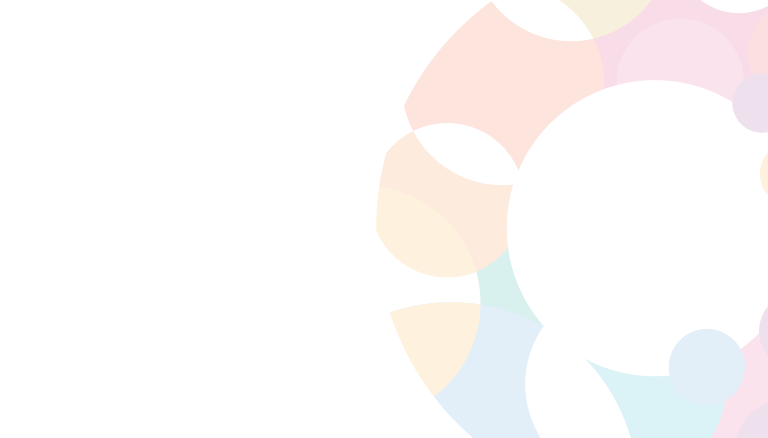
This background is drawn by a Shadertoy shader. Its source:

```glsl
const vec3 WHITE = vec3(1.0);
const vec3 YELLOW = vec3(0.995, 0.95, 0.87);
const vec3 SKY = vec3(0.885, 0.932, 0.972);
const vec3 LAVENDER = vec3(0.937, 0.88, 0.932);

// Smooth coverage of a disc, in units of the canvas height
float disc(vec2 p, float x, float y, float radius) {
    float aa = 0.6 / iResolution.y;
    return 1.0 - smoothstep(-aa, aa, length(p - vec2(x, y)) - radius);
}

void paint(inout vec3 color, vec3 ink, float coverage) {
    color = mix(color, ink, coverage);
}

void mainImage(out vec4 fragColor, in vec2 fragCoord) {
    vec2 p = fragCoord / iResolution.y;
    vec3 color = WHITE;

    // Large discs that cross one another around the ring
    float salmon = disc(p, 1.148, 0.808, 0.231);
    float apricot = disc(p, 1.021, 0.543, 0.176);
    float yellow = disc(p, 0.829, 0.308, 0.268);
    float sky = disc(p, 1.030, -0.116, 0.426);
    float aqua = disc(p, 1.429, 0.123, 0.230);
    float cream = disc(p, 1.304, 1.132, 0.226);

    // Base tints on the right and in the gap on the left
    paint(color, vec3(0.972, 0.865, 0.910), disc(p, 1.598, 0.863, 0.263));
    paint(color, vec3(0.984, 0.892, 0.935), disc(p, 1.804, 0.087, 0.205));
    paint(color, vec3(0.850, 0.945, 0.932), disc(p, 1.187, 0.338, 0.114));

    // Lower left: sky, aqua and their overlaps
    paint(color, WHITE, yellow);
    paint(color, SKY, sky);
    paint(color, YELLOW, sky * yellow);
    paint(color, vec3(0.860, 0.952, 0.967), aqua);
    paint(color, WHITE, aqua * sky);

    // Upper left: warm discs and their overlaps
    paint(color, vec3(0.993, 0.920, 0.870), apricot);
    paint(color, YELLOW, apricot * yellow);
    paint(color, vec3(0.993, 0.898, 0.870), salmon);
    paint(color, WHITE, salmon * apricot);
    paint(color, vec3(0.970, 0.940, 0.868), cream);
    paint(color, WHITE, cream * salmon);

    // Upper right
    paint(color, vec3(0.984, 0.892, 0.935), disc(p, 1.553, 0.813, 0.145));
    paint(color, WHITE, disc(p, 1.687, 1.112, 0.142));
    paint(color, vec3(0.990, 0.880, 0.875), disc(p, 1.815, 0.881, 0.107));

    // Cut the ring out of the white ground
    float ring = disc(p, 1.495, 0.482, 0.636) * (1.0 - disc(p, 1.495, 0.479, 0.338));
    color = mix(WHITE, color, ring);

    // Small discs over the ring
    paint(color, LAVENDER, disc(p, 1.740, 0.765, 0.068));
    paint(color, vec3(1.0, 0.945, 0.870), disc(p, 1.808, 0.603, 0.073));
    paint(color, LAVENDER, disc(p, 1.822, 0.244, 0.089));
    paint(color, LAVENDER, disc(p, 1.792, -0.027, 0.114));
    paint(color, SKY, disc(p, 1.614, 0.162, 0.087));

    fragColor = vec4(color, 1.0);
}
```
